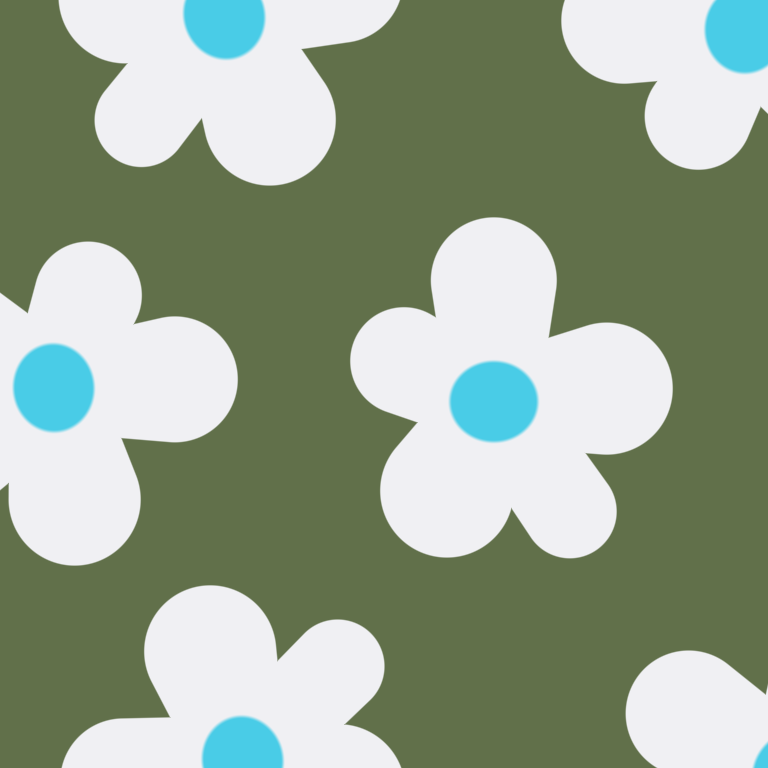
A WebGL 2 fragment shader for this pattern:

```glsl
#version 300 es
precision highp float;
// Loose, staggered rows of white five-petal flowers with blue hearts on green.
// Each flower is a union of tapered capsules, turned by its own angle;
// rows and columns are placed on a slightly skewed lattice.

#define ROWS 3
#define COLS 2
#define ROW_STEP 0.485
#define COL_DROP 0.018
#define PETAL_ROOT 0.058
#define HEART_RADII vec2(0.0573, 0.0525)
#define EDGE_SOFTNESS 0.0012
#define HEART_SOFTNESS 0.0030
#define LEAF_GREEN vec3(0.380, 0.440, 0.290)
#define PETAL_WHITE vec3(0.940, 0.940, 0.953)
#define HEART_BLUE vec3(0.285, 0.800, 0.905)

uniform vec2 u_resolution;
out vec4 fragColor;

// Petal tips: centre of the rounded end (xy) and its radius (z).
const vec3 PETALS[5] = vec3[5](
    vec3( 0.000,  0.158, 0.082),
    vec3( 0.147,  0.017, 0.086),
    vec3( 0.099, -0.143, 0.061),
    vec3(-0.061, -0.116, 0.087),
    vec3(-0.117,  0.053, 0.070));

// Turn of each flower in degrees, row by row from the bottom.
const float TURNS[6] = float[6](100.0, 60.0, -86.0, 0.0, -73.0, 86.0);

// Distance to a capsule that widens from the flower centre to the petal tip.
float petalDistance(vec2 p, vec3 petal) {
    float len = length(petal.xy);
    vec2 axis = petal.xy / len;
    vec2 q = vec2(abs(p.x * axis.y - p.y * axis.x), dot(p, axis));
    float slope = (PETAL_ROOT - petal.z) / len;
    float cosine = sqrt(1.0 - slope * slope);
    float along = dot(q, vec2(-slope, cosine));
    if (along < 0.0) return length(q) - PETAL_ROOT;
    if (along > cosine * len) return length(q - vec2(0.0, len)) - petal.z;
    return dot(q, vec2(cosine, slope)) - PETAL_ROOT;
}

float flowerDistance(vec2 p) {
    float d = 1e3;
    for (int i = 0; i < 5; i++) d = min(d, petalDistance(p, PETALS[i]));
    return d;
}

// Approximate distance to the oval heart.
float heartDistance(vec2 p) {
    return (length(p / HEART_RADII) - 1.0) * min(HEART_RADII.x, HEART_RADII.y);
}

// Middle row is shifted and tighter; outer rows lean slightly.
vec2 flowerCentre(int row, int col) {
    float r = float(row) - 1.0;
    float c = float(col);
    bool middle = row % 2 == 1;
    float start = middle ? 0.070 : 0.304 - 0.012 * r;
    float pitch = middle ? 0.573 : 0.698 - 0.0195 * r;
    return vec2(start + pitch * c, 0.495 + ROW_STEP * r - COL_DROP * c);
}

vec2 rotate(vec2 p, float angle) {
    float c = cos(angle), s = sin(angle);
    return vec2(c * p.x - s * p.y, s * p.x + c * p.y);
}

float coverage(float d, float softness) {
    return 1.0 - smoothstep(-softness, softness, d);
}

void main() {
    float pixel = 1.0 / min(u_resolution.x, u_resolution.y);
    vec2 uv = gl_FragCoord.xy * pixel;
    float flower = 1e3;
    float heart = 1e3;

    // Nearest flower and heart
    for (int row = 0; row < ROWS; row++) {
        for (int col = 0; col < COLS; col++) {
            float turn = radians(TURNS[row * COLS + col]);
            vec2 p = rotate(uv - flowerCentre(row, col), -turn);
            flower = min(flower, flowerDistance(p));
            heart = min(heart, heartDistance(p));
        }
    }

    // Layers: ground, petals, hearts
    vec3 color = LEAF_GREEN;
    color = mix(color, PETAL_WHITE, coverage(flower, max(EDGE_SOFTNESS, 0.75 * pixel)));
    color = mix(color, HEART_BLUE, coverage(heart, max(HEART_SOFTNESS, 0.75 * pixel)));
    fragColor = vec4(color, 1.0);
}
```
